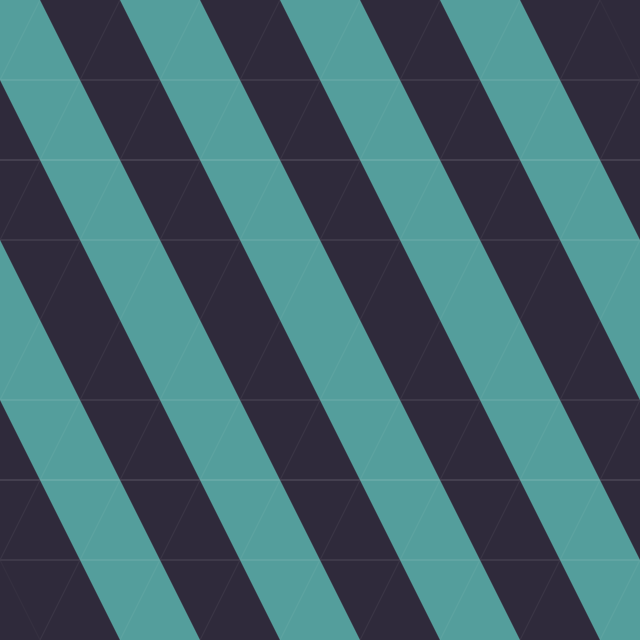
Give the GLSL for this pattern, as a three.js fragment shader.

```glsl
#define CELLS 8.0            // triangle cells across and down
#define FIRST_STRIPE -1.0
#define LAST_STRIPE 3.0
#define SEAM_WIDTH 0.0016
#define ROW_SEAM 0.20        // strength of the horizontal seams
#define SLANT_SEAM 0.06      // strength of the diagonal seams
#define TEAL vec3(0.33, 0.62, 0.61)
#define INK vec3(0.184, 0.163, 0.23)

varying vec2 vUv;

// Perpendicular shrink for lines that move half a unit across per unit down
const float SLANT = 0.894427;

// Pixel coverage of the region where distance is negative
float coverage(float distance, float pixel) {
  return clamp(0.5 - distance / pixel, 0.0, 1.0);
}

// Coverage of thin lines at every whole value of the coordinate
float seam(float coordinate, float spacing, float pixel) {
  float d = abs(fract(coordinate + 0.5) - 0.5) * spacing;
  float halfWidth = 0.5 * SEAM_WIDTH;
  return coverage(d - halfWidth, pixel) - coverage(d + halfWidth, pixel);
}

void main() {
  vec2 p = vec2(vUv.x, 1.0 - vUv.y);
  float pixel = max(fwidth(vUv.y), 0.0001);
  float falling = p.x - 0.5 * p.y;
  float rising = p.x + 0.5 * p.y;

  // Slanted stripes, one for every two cells, leaving two corners bare
  float period = 2.0 / CELLS;
  float index = clamp(floor(falling / period + 0.5), FIRST_STRIPE, LAST_STRIPE);
  float edge = (abs(falling - index * period) - 0.25 * period) * SLANT;
  vec3 color = mix(INK, TEAL, coverage(edge, pixel));

  // Pale seams of the triangle grid; row seams fade out at every fourth row
  float row = p.y * CELLS;
  float rowStrength = ROW_SEAM * abs(sin(floor(row + 0.5) * 0.785398));
  float slantSpacing = SLANT / CELLS;
  float slants = max(seam(rising * CELLS - 0.5, slantSpacing, pixel),
                     seam(falling * CELLS - 0.5, slantSpacing, pixel) * 0.5);
  float glow = max(rowStrength * seam(row, 1.0 / CELLS, pixel), SLANT_SEAM * slants);

  gl_FragColor = vec4(mix(color, vec3(1.0), glow), 1.0);
}
```
